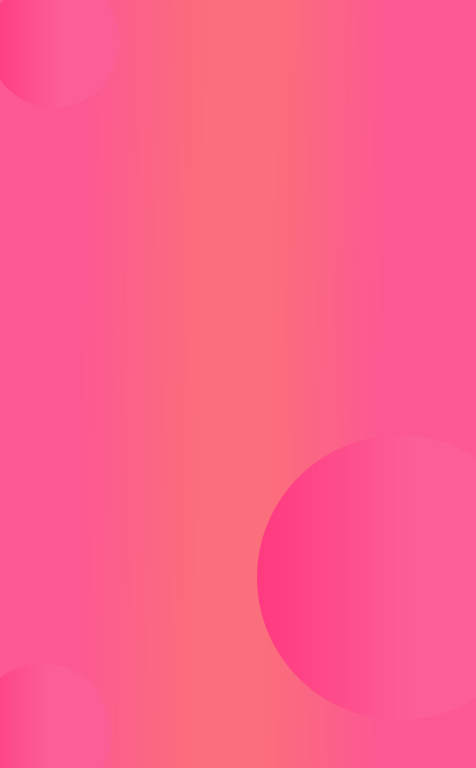
A Shadertoy shader for this background:

```glsl
const vec3 PINK = vec3(0.988, 0.349, 0.573);
const vec3 CORAL = vec3(0.984, 0.430, 0.482);
const vec3 DISC_DEEP = vec3(1.0, 0.225, 0.500);
const vec3 DISC_LIGHT = vec3(0.988, 0.373, 0.588);

// Linear rise from 0 at a to 1 at b
float ramp(float a, float b, float x) {
    return clamp((x - a) / (b - a), 0.0, 1.0);
}

// Pink sides with a slightly leaning coral band
vec3 backdrop(vec2 p, float height) {
    float x = p.x - 0.03 * (p.y / height - 0.5);
    float band = ramp(0.17, 0.42, x) * ramp(0.80, 0.57, x);
    return mix(PINK, CORAL, band);
}

// Disc shaded from its deep left rim to a light right side
vec3 addDisc(vec3 base, vec2 p, vec2 center, float radius, float pixel) {
    vec2 q = p - center;
    float shade = ramp(-1.0, 0.12, q.x / radius);
    vec3 color = mix(DISC_DEEP, DISC_LIGHT, shade);
    float cover = 1.0 - smoothstep(-pixel, pixel, length(q) - radius);
    return mix(base, color, cover);
}

void mainImage(out vec4 fragColor, in vec2 fragCoord) {
    // One unit is the canvas width
    vec2 p = fragCoord / iResolution.x;
    float height = iResolution.y / iResolution.x;
    float pixel = 0.7 / iResolution.x;

    vec3 color = backdrop(p, height);
    color = addDisc(color, p, vec2(0.113, height - 0.088), 0.138, pixel);
    color = addDisc(color, p, vec2(0.088, 0.073), 0.146, pixel);
    color = addDisc(color, p, vec2(0.839, 0.400), 0.299, pixel);

    fragColor = vec4(color, 1.0);
}
```
